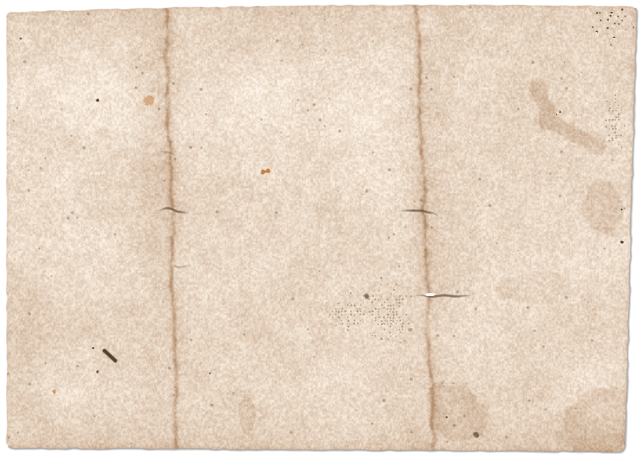
This texture is drawn by a Shadertoy shader. Its source:

```glsl
// Aged sheet of cream paper with two vertical folds, cracks, stains and specks on white
#define PAPER vec3(0.945, 0.888, 0.825)
#define TAN vec3(0.775, 0.655, 0.545)
#define UMBER vec3(0.33, 0.25, 0.17)
#define OLIVE vec3(0.50, 0.43, 0.28)
#define RUST vec3(0.72, 0.43, 0.17)
#define GRAIN 0.40
#define MOTTLE 0.42
#define FOLD_DEPTH 0.75
#define CORNER 0.012

float hash(vec2 p) {
  vec3 q = fract(p.xyx * 0.1031);
  q += dot(q, q.yzx + 33.33);
  return fract((q.x + q.y) * q.z);
}

float noise(vec2 p) {
  vec2 i = floor(p), f = fract(p);
  f = f * f * (3.0 - 2.0 * f);
  return mix(mix(hash(i), hash(i + vec2(1, 0)), f.x),
             mix(hash(i + vec2(0, 1)), hash(i + vec2(1, 1)), f.x), f.y);
}

float fbm(vec2 p) {
  float sum = 0.0, amp = 0.5;
  for (int i = 0; i < 5; i++) {
    sum += amp * noise(p);
    p = mat2(1.6, 1.2, -1.2, 1.6) * p + 17.3;
    amp *= 0.5;
  }
  return sum - 0.48;
}

float segment(vec2 p, vec2 a, vec2 b) {
  vec2 d = b - a;
  return length(p - a - d * clamp(dot(p - a, d) / dot(d, d), 0.0, 1.0));
}

float glow(vec2 p, float x, float y, float rx, float ry) {
  vec2 q = (p - vec2(x, y)) / vec2(rx, ry);
  return exp(-dot(q, q));
}

// Ragged blot with a slightly darker rim
float blot(vec2 p, float x, float y, float rx, float ry, float rag) {
  float d = length((p - vec2(x, y)) / vec2(rx, ry)) + rag;
  return smoothstep(1.05, 0.85, d) * (0.75 + 0.25 * smoothstep(0.4, 0.95, d));
}

float spot(vec2 p, float x, float y, float r) {
  float px = 1.0 / iResolution.y;
  float d = length(p - vec2(x, y)) + 0.5 * r * (noise(p * 260.0) - 0.5);
  return 1.0 - smoothstep(r - px, r + px, d);
}

// Random dots, one per grid cell, present with the given chance
float specks(vec2 p, float cells, float chance) {
  vec2 g = p * cells, id = floor(g);
  vec2 c = 0.3 + 0.4 * vec2(hash(id + 7.1), hash(id + 31.7));
  float r = mix(0.12, 0.3, hash(id + 53.0)), px = cells / iResolution.y;
  return step(hash(id + 91.0), chance) * (1.0 - smoothstep(r - px, r + px, length(fract(g) - c)));
}

// Worn vertical crease that drifts sideways toward the bottom
float fold(vec2 p, float x, float drift, float seed) {
  float wobble = 0.008 * noise(vec2(p.y * 24.0, seed)) + 0.004 * noise(vec2(p.y * 90.0, seed)) - 0.006;
  float d = abs(p.x - x - drift * (1.0 - p.y) - wobble);
  float wear = 0.55 + 0.8 * noise(vec2(p.x * 90.0, p.y * 45.0 + seed));
  return FOLD_DEPTH * wear * (0.75 * exp(-d * d / 0.00002) + 0.45 * exp(-d / 0.011));
}

// Horizontal tear, tapering to both ends
float crack(vec2 p, float x0, float x1, float y) {
  float t = (p.x - x0) / (x1 - x0), px = 1.0 / iResolution.y;
  float taper = smoothstep(0.0, 0.4, t) * (1.0 - smoothstep(0.6, 1.0, t));
  float d = abs(p.y - y - 0.024 * (noise(vec2(p.x * 38.0, y * 70.0)) - 0.5));
  return taper * (1.0 - smoothstep(0.0025 * taper - px, 0.0025 * taper + px, d));
}

void mainImage(out vec4 fragColor, in vec2 fragCoord) {
  vec2 p = fragCoord / iResolution.y;
  float px = 1.0 / iResolution.y, rag = 1.1 * fbm(p * 22.0);

  // Sheet outline
  float left = p.x - 0.0147, right = 1.37 + 0.0262 * p.y - p.x;
  float bottom = p.y - 0.018 + 0.006 * p.x;
  float top = 0.9725 + 0.0345 * p.x - 0.018 * p.x * p.x - p.y;
  vec2 margin = vec2(min(left, right), min(bottom, top)) + 0.003 * (noise(p * 55.0) - 0.5);
  float inside = CORNER - length(max(CORNER - margin, 0.0));

  // Mottling, fibre grain, pale areas and darker borders
  float tone = 0.14 + MOTTLE * fbm(p * 7.0) + 0.3 * fbm(p * 30.0 + 9.0);
  tone += GRAIN * (noise(p * 190.0) + noise(p * vec2(330, 270)) - 1.0);
  tone -= 0.22 * (glow(p, 0.79, 0.73, 0.12, 0.1) + glow(p, 0.18, 0.8, 0.19, 0.07)
    + glow(p, 0.6, 0.81, 0.15, 0.06) + glow(p, 0.938, 0.95, 0.02, 0.03));
  tone += 0.18 * (exp(-max(top, 0.0) / 0.07) + glow(p, 0.06, 0.25, 0.05, 0.12));
  tone += 0.3 * exp(-max(bottom, 0.0) / 0.045) + 0.35 * exp(-max(inside, 0.0) / 0.004);
  tone += 0.15 * exp(-segment(p, vec2(0.03, 0.74), vec2(0.165, 0.85)) / 0.008);

  // Folds and the discoloured strips beside them
  tone += fold(p, 0.363, 0.026, 3.0) + fold(p, 0.914, 0.036, 8.0);
  tone += 0.25 * glow(p, 0.345, 0.62, 0.045, 0.28) + 0.2 * glow(p, 0.95, 0.65, 0.06, 0.4);

  // Water stains
  vec2 bend = vec2(1.209, 0.734);
  float arc = min(segment(p, vec2(1.178, 0.808), bend), segment(p, bend, vec2(1.31, 0.68)));
  tone += 0.38 * (1.0 - smoothstep(0.7, 1.1, arc / 0.022 + rag));
  tone += 0.33 * (blot(p, 1.319, 0.533, 0.045, 0.068, rag) + blot(p, 1.004, 0.1, 0.068, 0.06, rag)
    + blot(p, 1.31, 0.07, 0.08, 0.09, rag) + blot(p, 0.542, 0.09, 0.018, 0.065, rag)
    + 0.5 * blot(p, 1.18, 0.37, 0.07, 0.04, rag));
  vec3 col = mix(PAPER, TAN, clamp(tone, -0.25, 1.35));

  // Tears across the folds, with one small hole
  float tear = crack(p, 0.335, 0.425, 0.54) + crack(p, 0.86, 0.98, 0.529) + crack(p, 0.885, 1.065, 0.352)
    + 0.4 * (crack(p, 0.34, 0.395, 0.659) + crack(p, 0.372, 0.418, 0.418));
  col = mix(col, UMBER, 0.65 * min(tear, 1.0));
  col = mix(col, vec3(0.97), spot(vec2(p.x, 0.354 + 2.5 * (p.y - 0.354)), 0.943, 0.354, 0.01));

  // Mould clusters and scattered specks
  float mould = glow(p, 0.76, 0.313, 0.035, 0.025) + glow(p, 0.855, 0.31, 0.04, 0.045)
    + glow(p, 1.346, 0.734, 0.018, 0.045);
  float soot = glow(p, 1.35, 0.957, 0.05, 0.035) + glow(p, 1.227, 0.749, 0.008, 0.012);
  col = mix(col, OLIVE, 0.65 * specks(p, 150.0, 0.6 * mould));
  col = mix(col, UMBER, specks(p, 125.0, 0.3 * soot));
  col = mix(col, UMBER, 0.35 * specks(p + 3.0, 85.0, 0.012));

  // Single spots
  float rust = spot(p, 0.577, 0.623, 0.005) + spot(p, 0.588, 0.625, 0.005)
    + 0.7 * spot(p, 0.119, 0.141, 0.004) + 0.5 * spot(p, 0.326, 0.78, 0.011);
  float dark = spot(p, 0.214, 0.78, 0.003) + spot(p, 0.214, 0.185, 0.003) + spot(p, 1.364, 0.469, 0.003)
    + 0.7 * (spot(p, 1.044, 0.046, 0.006) + spot(p, 0.804, 0.35, 0.006));
  dark += 1.0 - smoothstep(0.004 - px, 0.004 + px, segment(p, vec2(0.229, 0.231), vec2(0.253, 0.209)));
  col = mix(mix(col, RUST, 0.85 * rust), UMBER, min(dark, 1.0));

  // White ground with a thin shadow below and to the right
  float shade = 0.35 * smoothstep(-0.006, 0.0, inside) * step(min(bottom, right), min(left, top));
  fragColor = vec4(mix(vec3(1.0 - shade), col, smoothstep(-px, px, inside)), 1.0);
}
```
